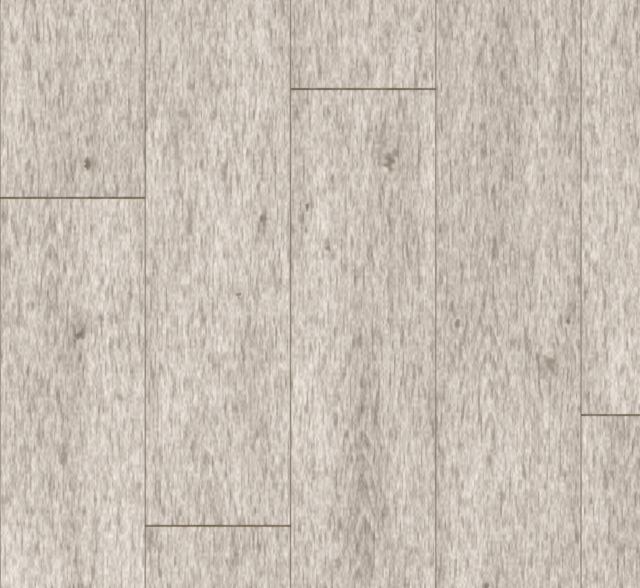
Give the GLSL for this texture, as a WebGL 1 fragment shader.

```glsl
precision highp float;
// Pale grey oak floor: upright planks with staggered end joints, pores, arched grain and knots.
uniform vec2 u_resolution;

float hash(vec2 p) {
  vec3 q = fract(p.xyx * 0.1031);
  q += dot(q, q.yzx + 33.33);
  return fract((q.x + q.y) * q.z);
}

float noise(vec2 p) {
  vec2 i = floor(p), f = fract(p);
  f = f * f * (3.0 - 2.0 * f);
  return mix(mix(hash(i), hash(i + vec2(1, 0)), f.x),
             mix(hash(i + vec2(0, 1)), hash(i + vec2(1, 1)), f.x), f.y);
}

// Height of the end joint in a column; one column has none in view
float jointHeight(float column) {
  if (column < 0.5) return 0.609;
  if (column < 1.5) return 0.097;
  if (column < 2.5) return 0.779;
  return column < 3.5 ? -1.0 : 0.270;
}

// Nested pointed arches that fade out around a centre
float archedGrain(vec2 p, vec2 id) {
  vec2 d = p - vec2((hash(id + 61.0) - 0.5) * 0.07, 0.1 + 0.75 * hash(id + 83.0));
  d.x += 0.012 * (noise(p * vec2(30.0, 14.0) + id * 19.0) - 0.5);
  float rise = d.y * 19.0 + sqrt(d.x * d.x + 0.00003) * 75.0;
  float ring = fract(rise + 0.9 * noise(p * vec2(25.0, 12.0) + id * 11.0));
  float band = smoothstep(0.15, 0.85, ring) * (1.0 - smoothstep(0.86, 1.0, ring));
  return band * exp(-d.x * d.x * 1300.0 - d.y * d.y * 45.0);
}

void main() {
  vec2 p = gl_FragCoord.xy / u_resolution * vec2(1.0, 0.918);
  float pixel = 1.0 / u_resolution.x;

  // Plank layout
  float column = floor(p.x * 4.406);
  float across = fract(p.x * 4.406) - 0.5;
  float joint = jointHeight(column);
  vec2 id = vec2(column, step(joint, p.y)) * vec2(17.0, 43.0) + 5.0;
  vec2 wood = vec2(across / 4.406, p.y);

  // Knots: dark off-centre heart, ragged smoky halo, and grain bent around them
  float heart = 0.0, smoke = 0.0, bend = 0.0;
  for (int i = 0; i < 4; i++) {
    vec2 seed = id + float(i) * vec2(31.0, 57.0);
    vec2 centre = vec2((hash(seed) - 0.5) * 0.19, hash(seed + 7.0) * 0.92);
    float sizeRoll = hash(seed + 13.0);
    float size = mix(0.004, 0.011, sizeRoll * sizeRoll);
    float strength = mix(0.25, 1.0, hash(seed + 29.0));
    vec2 d = (wood - centre) / size;
    float r = length(d * vec2(1.0, 0.7)) + 1.3 * (noise(d * 1.3 + seed) - 0.5);
    heart += strength * (1.0 - smoothstep(0.0, 1.3, r));
    vec2 halo = d * vec2(0.38, 0.19);
    float glow = exp(-dot(halo, halo));
    smoke += strength * glow * (0.2 + 1.4 * noise(d * vec2(1.1, 0.5) + seed));
    bend -= d.x * size * 0.4 * glow;
  }

  // Grain from broad clouds down to fine pores
  vec2 grain = wood + vec2(bend, 0.0);
  grain.x += 0.004 * (noise(wood * vec2(9.0, 5.0) + id) - 0.5);
  float cloud = noise(grain * vec2(17.0, 3.5) + id * 3.0);
  float streak = noise(grain * vec2(95.0, 6.0) + id * 5.0);
  float fibre = noise(grain * vec2(310.0, 75.0) + id * 7.0);
  float speck = noise(grain * vec2(390.0, 210.0) + id * 9.0);
  float pore = smoothstep(0.55, 0.95, noise(grain * vec2(290.0, 50.0) + id * 13.0));

  float tone = 0.02 * (hash(id + 3.0) - 0.5)
    + 0.07 * (cloud - 0.5) + 0.055 * (streak - 0.5)
    + 0.13 * (fibre - 0.5) + 0.10 * (speck - 0.5)
    - 0.10 * pore - 0.06 * smoke
    - 0.10 * archedGrain(wood, id) * (0.7 + 0.6 * fibre);
  vec3 color = vec3(0.808, 0.770, 0.732) + tone * vec3(1.0, 1.02, 1.05);
  color = mix(color, vec3(0.43, 0.37, 0.30), min(heart * 0.75, 0.9));

  // Thin long joints and slightly heavier end joints
  float sideGap = (0.5 - abs(across)) / 4.406;
  float side = 1.0 - smoothstep(0.0009 - pixel, 0.0009 + pixel, sideGap);
  float end = 1.0 - smoothstep(0.0015 - pixel, 0.0015 + pixel, abs(p.y - joint));
  color = mix(color, vec3(0.47, 0.43, 0.37), side * (0.65 + 0.3 * noise(p * 60.0)));
  color = mix(color, vec3(0.42, 0.36, 0.28), end * (0.75 + 0.25 * noise(p * 90.0)));

  gl_FragColor = vec4(color, 1.0);
}
```
